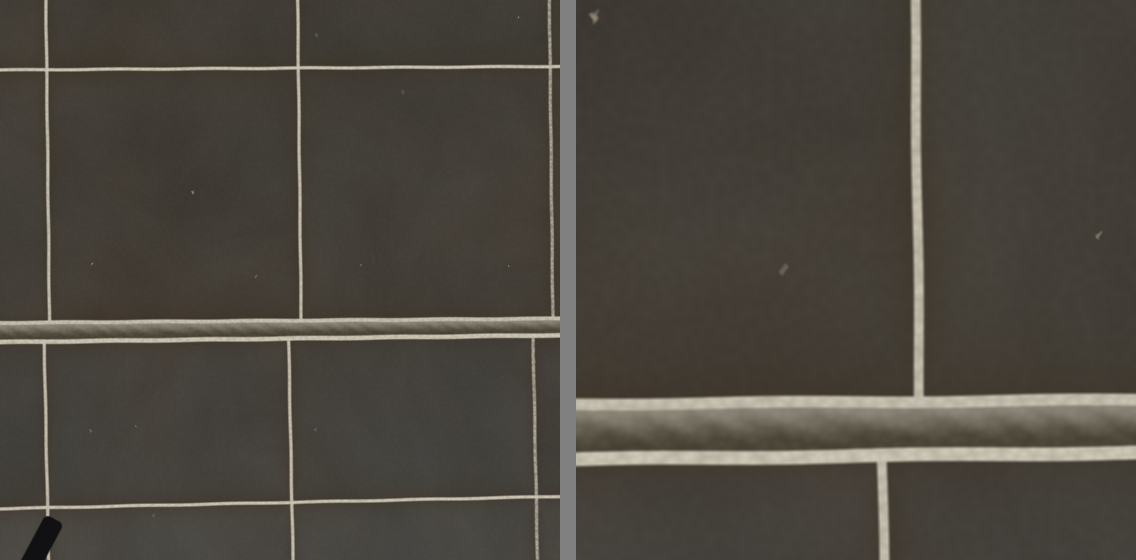
Left: the whole. Right: its middle third, enlarged.
This texture is drawn by a WebGL 2 fragment shader. Its source:

```glsl
#version 300 es
precision highp float;
// Dark slate wall tiles with pale grout, a ribbed trim strip and a black bar end.
uniform vec2 u_resolution;
out vec4 outColor;

const vec3 UPPER_TILE = vec3(0.258, 0.240, 0.212);
const vec3 LOWER_TILE = vec3(0.266, 0.254, 0.234);
const vec3 EDGE_BROWN = vec3(0.235, 0.190, 0.130);
const vec3 GROUT      = vec3(0.770, 0.745, 0.680);
const vec3 GROUT_DULL = vec3(0.590, 0.565, 0.520);
const vec3 TRIM_DARK  = vec3(0.290, 0.265, 0.215);
const vec3 TRIM_LIGHT = vec3(0.550, 0.525, 0.475);
const vec3 SPECK      = vec3(0.620, 0.570, 0.510);
const vec3 BAR        = vec3(0.065, 0.063, 0.075);

// Column layout: first joint, spacing, sideways lean
const vec3 UPPER_COLUMNS = vec3(0.082, 0.4495, 0.011);
const vec3 LOWER_COLUMNS = vec3(0.079, 0.4365, 0.020);
// Row lines: height at the left edge, slope
const vec2 UPPER_ROW   = vec2(0.8750, 0.0065);
const vec2 TRIM_TOP    = vec2(0.4235, 0.0078);
const vec2 TRIM_BOTTOM = vec2(0.3890, 0.0125);
const vec2 LOWER_ROW   = vec2(0.0915, 0.0220);
const float JOINT_HALF = 0.0029;
const float TRIM_LINE_HALF = 0.0035;
const float HALO_SIZE = 0.017;
const float SPECK_GRID = 5.0;
const float SPECK_CHANCE = 0.45;

float hash(vec2 p) {
    vec3 q = fract(p.xyx * vec3(0.1031, 0.1030, 0.0973));
    q += dot(q, q.yzx + 33.33);
    return fract((q.x + q.y) * q.z);
}

vec2 hash2(vec2 p) {
    return vec2(hash(p), hash(p + 47.3));
}

// Distance to the nearest scattered point
float cellular(vec2 p) {
    vec2 cell = floor(p);
    float nearest = 2.0;
    for (int j = -1; j <= 1; j++)
        for (int i = -1; i <= 1; i++) {
            vec2 c = cell + vec2(i, j);
            nearest = min(nearest, length(c + hash2(c) - p));
        }
    return nearest;
}

// Layered, rotated sines for soft clouding, about -1 to 1
float clouds(vec2 p) {
    float sum = 0.0, amp = 0.5;
    for (int i = 0; i < 6; i++) {
        p = mat2(0.8, 0.6, -0.6, 0.8) * p * 1.75 + 1.7;
        p += 0.6 * sin(p.yx * 0.8);
        sum += amp * sin(p.x) * sin(p.y);
        amp *= 0.68;
    }
    return sum;
}

float rowOffset(vec2 p, vec2 row) {
    return p.y - row.x - row.y * p.x + 0.0005 * sin(p.x * 37.0 + row.x * 90.0);
}

float stroke(float d, float halfWidth) {
    float soft = 0.0011 + 0.5 / u_resolution.y;
    return 1.0 - smoothstep(halfWidth - soft, halfWidth + soft, abs(d));
}

// Sparse chips, each with its own size and brightness
float specks(vec2 p) {
    vec2 cell = floor(p * SPECK_GRID);
    vec2 centre = (cell + 0.15 + 0.7 * hash2(cell + 9.0)) / SPECK_GRID;
    float size = mix(0.002, 0.0045, hash(cell + 3.0));
    vec2 d = (p - centre) * vec2(1.0, 0.75);
    d += 0.0008 * sin(p.yx * 900.0);
    float present = step(hash(cell + 21.0), SPECK_CHANCE);
    return present * mix(0.25, 0.9, hash(cell + 5.0)) * (1.0 - smoothstep(0.2, 1.0, length(d) / size));
}

float roundedBox(vec2 p, vec2 halfSize, float radius) {
    vec2 q = abs(p) - halfSize + radius;
    return length(max(q, 0.0)) + min(max(q.x, q.y), 0.0) - radius;
}

void main() {
    vec2 p = gl_FragCoord.xy / u_resolution;
    float trimTop = rowOffset(p, TRIM_TOP);
    float trimBottom = rowOffset(p, TRIM_BOTTOM);
    bool upper = trimTop > 0.0;

    // Joints of the wall section above or below the trim
    vec3 columns = upper ? UPPER_COLUMNS : LOWER_COLUMNS;
    float lean = columns.z * ((upper ? 1.0 : TRIM_BOTTOM.x) - p.y);
    float u = (p.x - columns.x - lean) / columns.y;
    float column = (u - round(u)) * columns.y + 0.0004 * sin(p.y * 41.0 + round(u) * 3.0);
    float row = rowOffset(p, upper ? UPPER_ROW : LOWER_ROW);
    float trimEdge = upper ? trimTop : trimBottom;

    // Tile face: clouding, fine grain, brown edge halo and chips
    vec2 tileId = vec2(floor(u), sign(row) + (upper ? 4.0 : 0.0));
    float grain = cellular(p * 150.0) - 0.5;
    vec3 color = upper ? UPPER_TILE : LOWER_TILE;
    color += 0.014 * (hash(tileId) - 0.5) + 0.016 * clouds(p * 7.0 + tileId * 2.3) + 0.014 * grain;
    color += vec3(0.008, -0.002, -0.006) * clouds(p * 3.0 + 8.0);
    if (!upper && row < 0.0) color += 0.025;
    float edge = min(abs(column) * 1.6, min(abs(row), abs(trimEdge)));
    color = mix(color, EDGE_BROWN, 0.5 * exp(-edge / HALO_SIZE));
    color = mix(color, SPECK, specks(p));

    // Grout, duller towards the right-hand joints
    float wear = cellular(p * vec2(130.0, 170.0));
    vec3 grout = GROUT + 0.10 * (0.45 - wear);
    vec3 columnGrout = mix(grout, GROUT_DULL + 0.25 * (0.45 - wear), smoothstep(0.6, 1.0, p.x) * 0.75);
    color = mix(color, columnGrout, stroke(column, JOINT_HALF) * 0.95);
    color = mix(color, grout, stroke(row, JOINT_HALF));

    // Trim strip: shaded groove with slanted streaks between two pale lines
    float t = trimBottom / (trimBottom - trimTop);
    if (t > 0.0 && t < 1.0) {
        float streak = sin(p.x * 150.0 + t * 9.0 + 2.0 * sin(p.x * 31.0));
        color = mix(TRIM_DARK, TRIM_LIGHT, smoothstep(0.2, 0.95, t + 0.05 * streak));
        color += 0.04 * (0.45 - wear);
    }
    color = mix(color, grout * 0.97, stroke(trimTop, TRIM_LINE_HALF));
    color = mix(color, grout, stroke(trimBottom, TRIM_LINE_HALF + 0.0006));

    // Slanted bar rising from the lower edge
    vec2 axis = normalize(vec2(0.47, 0.88));
    vec2 q = p - vec2(0.062, 0.006);
    vec2 local = vec2(dot(q, vec2(axis.y, -axis.x)), dot(q, axis));
    float bar = roundedBox(local, vec2(0.0185, 0.076), 0.010);
    float soft = 0.0012 + 0.5 / u_resolution.y;
    color = mix(color, BAR, 1.0 - smoothstep(-soft, soft, bar));

    outColor = vec4(color, 1.0);
}
```
